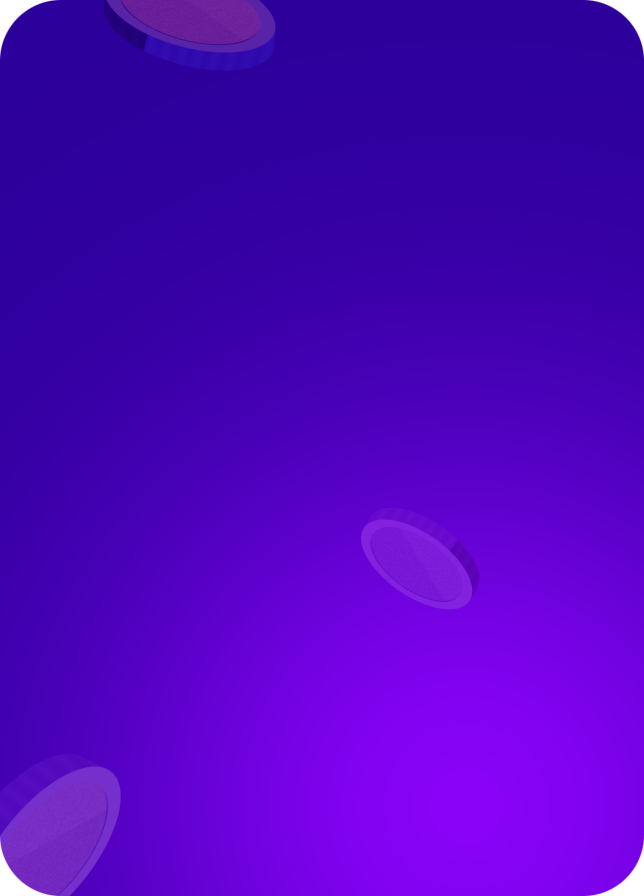
Write a Shadertoy shader that draws this background.

```glsl
// Rounded violet card with a low radial glow and three faint tilted coins.
#define GLOW_CENTRE vec2(0.521, 0.100)
#define GLOW_RADIUS 0.44
#define GLOW_COLOUR vec3(0.535, 0.010, 0.970)
#define NIGHT_COLOUR vec3(0.170, 0.000, 0.605)
#define CORNER_RADIUS 0.068
#define INSET 0.83
#define GRAIN 0.025
#define REEDS 34.0

float hash(vec2 p) {
    return fract(sin(dot(p, vec2(127.1, 311.7))) * 43758.5453);
}

// Antialiased coverage of the region where d is negative.
float fill(float d) {
    return clamp(0.5 - d / max(fwidth(d), 1e-5), 0.0, 1.0);
}

float roundedBox(vec2 p, vec2 halfSize, float radius) {
    vec2 q = abs(p) - halfSize + radius;
    return length(max(q, 0.0)) + min(max(q.x, q.y), 0.0) - radius;
}

// Maps the coin's ellipse onto a unit circle.
vec2 toCoin(vec2 v, vec2 radii, float angle) {
    float c = cos(angle), s = sin(angle);
    return vec2(c * v.x + s * v.y, c * v.y - s * v.x) / radii;
}

// The side is the face swept along depth; its shaded end begins at cut.
vec3 coin(vec3 base, vec2 p, vec2 centre, vec2 radii, float angle, vec2 depth,
          float cut, vec3 side, vec3 shade, vec3 rim, vec3 face) {
    vec2 q = toCoin(p - centre, radii, angle);
    vec2 sweep = toCoin(depth, radii, angle);
    float along = clamp(dot(q, sweep) / dot(sweep, sweep), 0.0, 1.0);
    float r = length(q);

    // Side wall with faint reeding
    float dark = fill(abs(cut) - q.x * sign(cut));
    vec3 wall = mix(side, shade, dark);
    wall += 0.008 * sin(q.x * REEDS);
    vec3 col = mix(base, wall, fill(length(q - sweep * along) - 1.0));

    // Raised rim and inset face
    col = mix(col, rim, fill(r - 1.0));
    vec3 inner = face + GRAIN * (hash(floor(q * 45.0)) - 0.5);
    inner -= vec3(0.02, 0.02, 0.01) * fill(0.88 * q.x + q.y - 0.17);
    col = mix(col, inner, fill(r - INSET));

    // Thin crescent shadow under the lower lip
    float crescent = fill(abs(r - INSET + 0.01) - 0.012);
    crescent *= smoothstep(0.0, -0.5, q.y);
    return mix(col, shade, 0.55 * crescent);
}

void mainImage(out vec4 fragColor, in vec2 fragCoord) {
    vec2 p = fragCoord / iResolution.y;
    vec2 halfCard = 0.5 * iResolution.xy / iResolution.y;

    // Radial glow
    vec2 g = (p - GLOW_CENTRE) / GLOW_RADIUS;
    vec3 col = mix(NIGHT_COLOUR, GLOW_COLOUR, exp(-dot(g, g)));

    // Top coin
    col = coin(col, p, vec2(0.212, 0.990), vec2(0.098, 0.043), -0.26,
               vec2(-0.001, -0.020), -0.39,
               vec3(0.19, 0.04, 0.68), vec3(0.13, 0.00, 0.48),
               vec3(0.34, 0.14, 0.66), vec3(0.43, 0.14, 0.61));
    // Middle coin
    col = coin(col, p, vec2(0.465, 0.370), vec2(0.0716, 0.0352), -0.61,
               vec2(0.008, 0.013), 0.31,
               vec3(0.41, 0.04, 0.81), vec3(0.36, 0.01, 0.72),
               vec3(0.51, 0.13, 0.87), vec3(0.49, 0.11, 0.85));
    // Lower left coin
    col = coin(col, p, vec2(0.052, 0.0495), vec2(0.1146, 0.052), 0.89,
               vec2(-0.029, 0.0143), -0.10,
               vec3(0.33, 0.04, 0.74), vec3(0.27, 0.05, 0.73),
               vec3(0.46, 0.19, 0.80), vec3(0.47, 0.18, 0.76));

    // White outside the rounded card
    col = mix(vec3(1.0), col, fill(roundedBox(p - halfCard, halfCard, CORNER_RADIUS)));
    fragColor = vec4(col, 1.0);
}
```
